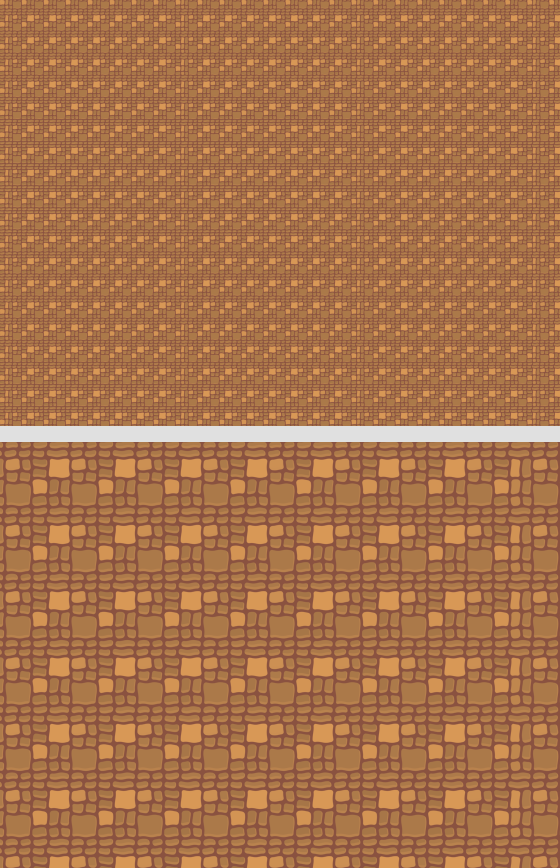
Top: the whole. Bottom: its middle third, enlarged.
This pattern is drawn by a Shadertoy shader. Its source:

```glsl
// Small square paving of worn sandstone in reddish grout, repeated as one cell.
// Each cell is 16 units wide and is cut into stones by nested splits; a rounded
// box distance shapes every stone, and each eighth column holds a narrow seam.

#define REPEATS vec2(25.48, 19.29) // cells across and down the canvas
#define PHASE vec2(0.09, 0.393)    // cell offset from the top left corner
#define SEAM_EVERY 8.0             // columns from one seam to the next
#define GROUT_HALF 0.31            // half the joint width, in cell units
#define ROUNDING 0.65
#define WOBBLE 0.13                // unevenness of the joints
#define TONE_SPREAD 0.06           // shade difference between stones
#define RIM_WIDTH 0.6
#define GROUT_COLOR vec3(0.54, 0.32, 0.25)
#define STONE_COLOR vec3(0.665, 0.47, 0.285)
#define BRIGHT_COLOR vec3(0.825, 0.58, 0.33)
#define RIM_COLOR vec3(0.76, 0.535, 0.315)

const float CELL = 16.0;

float hash(vec2 p) {
    vec3 q = fract(p.xyx * vec3(0.1031, 0.1030, 0.0973));
    q += dot(q, q.yzx + 33.33);
    return fract((q.x + q.y) * q.z);
}

// Keep the side of a split that holds the point; box is left, top, right, bottom.
void cutX(inout vec4 box, vec2 p, float x) {
    if (p.x < x) box.z = min(box.z, x);
    else box.x = max(box.x, x);
}

void cutY(inout vec4 box, vec2 p, float y) {
    if (p.y < y) box.w = min(box.w, y);
    else box.y = max(box.y, y);
}

// Find the stone around p; brightness tells pale stones from brown ones.
vec4 findStone(vec2 p, bool seam, out float brightness) {
    vec4 box = vec4(1.0, 1.0, 17.0, 17.0);
    brightness = 0.0;
    cutY(box, p, 12.8);
    if (p.y > 12.8) {                       // two low courses
        cutY(box, p, 14.9);
        float stagger = p.y < 14.9 ? 0.0 : -0.5;
        cutX(box, p, 5.0 + stagger);
        cutX(box, p, 10.5 + stagger);
        cutX(box, p, 14.0 + stagger);
        return box;
    }
    cutX(box, p, 5.0);
    cutX(box, p, 10.5);
    if (p.x < 5.0) {                        // left column
        cutY(box, p, 3.4);
        cutY(box, p, 6.0);
        cutY(box, p, 10.0);
        if (p.y > 6.0 && p.y < 10.0) brightness = 1.0;
    } else if (p.x < 10.5) {                // middle column, narrow at a seam
        cutY(box, p, 6.0);
        cutY(box, p, 10.0);
        if (p.y > 6.0 || seam) cutX(box, p, 7.8);
        if (p.y < 6.0 && (!seam || p.x < 7.8)) brightness = 1.0;
        else if (seam && p.x < 7.8) brightness = 0.6;
    } else {                                // right column with the large slab
        cutY(box, p, 4.2);
        cutY(box, p, 7.0);
        if (p.y < 7.0) cutX(box, p, p.y < 4.2 ? 14.5 : 13.8);
        if (p.y < 4.2 && p.x < 14.5) brightness = 0.75;
    }
    return box;
}

float roundedBox(vec2 p, vec4 box) {
    vec2 halfSize = 0.5 * (box.zw - box.xy) - GROUT_HALF;
    vec2 d = abs(p - 0.5 * (box.xy + box.zw)) - halfSize + ROUNDING;
    return length(max(d, 0.0)) + min(max(d.x, d.y), 0.0) - ROUNDING;
}

vec3 paving(vec2 p, float blur) {
    // The warp has whole waves per cell, so every repeat stays alike.
    vec2 wave = p * 6.2831853 / CELL;
    p += WOBBLE * vec2(sin(3.0 * wave.y + wave.x), sin(4.0 * wave.x - wave.y));
    bool seam = mod(floor((p.x - 1.0) / CELL), SEAM_EVERY) < 0.5;
    p = mod(p - 1.0, CELL) + 1.0;

    float brightness;
    vec4 box = findStone(p, seam, brightness);
    float d = roundedBox(p, box);
    vec3 color = mix(STONE_COLOR, BRIGHT_COLOR, brightness);
    color *= 1.0 + TONE_SPREAD * (hash(box.xy * 7.0 + box.zw) - 0.5);

    // Light catches the lower edge and a little of the right edge.
    float fromFoot = min(box.w - p.y, box.z - p.x + 0.35) - GROUT_HALF;
    float rim = 1.0 - smoothstep(RIM_WIDTH - blur, RIM_WIDTH + blur, fromFoot);
    color = mix(color, RIM_COLOR, 0.6 * rim * (1.0 - brightness));
    return mix(color, GROUT_COLOR, smoothstep(-blur, blur, d));
}

void mainImage(out vec4 fragColor, in vec2 fragCoord) {
    vec2 unitsPerPixel = CELL * REPEATS / iResolution.xy;
    vec2 fromTop = vec2(fragCoord.x, iResolution.y - fragCoord.y);
    vec3 color = vec3(0.0);
    for (int i = 0; i < 4; i++) {           // four samples per pixel
        vec2 offset = vec2(float(i % 2), float(i / 2)) * 0.5 - 0.25;
        vec2 p = (fromTop + offset) * unitsPerPixel + PHASE * CELL;
        color += 0.25 * paving(p, 0.45 * unitsPerPixel.x);
    }
    fragColor = vec4(color, 1.0);
}
```
